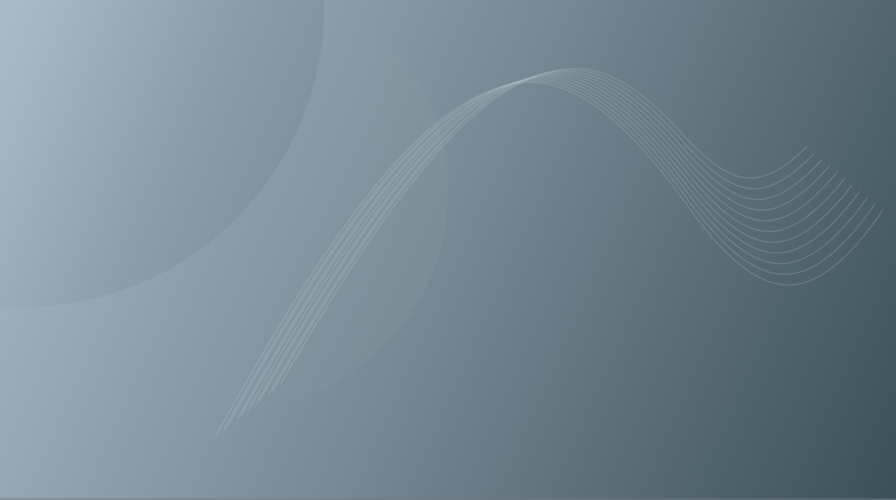
A Shadertoy shader for this background:

```glsl
// A slate-blue diagonal gradient with two translucent discs and a ribbon of
// fine lines. Each line is a chain of cubic Hermite spans whose knots are
// blended between the two border lines of the ribbon.

// Positions are in canvas heights, origin at the lower left.
const vec3 MIST  = vec3(0.668, 0.732, 0.788);
const vec3 SLATE = vec3(0.460, 0.534, 0.582);
const vec3 DEEP  = vec3(0.232, 0.313, 0.343);
const vec2 GRADIENT_AXIS = vec2(0.8, 0.2);

const vec2  BIG_CENTER = vec2(0.0465, 0.988);
const float BIG_RADIUS = 0.602;
const vec3  BIG_TINT = vec3(0.420, 0.505, 0.555);
const float BIG_OPACITY = 0.30;

const vec2  SMALL_CENTER = vec2(0.463, 0.616);
const float SMALL_RADIUS = 0.433;
const vec3  SMALL_TINT = vec3(0.540, 0.610, 0.625);
const float SMALL_OPACITY = 0.24;

const int   LINE_COUNT = 11;
const float LINE_HALF_WIDTH = 0.0013;
const float LINE_OPACITY_LEFT = 0.37;
const float LINE_OPACITY_RIGHT = 0.26;
const float LINE_BUNCHING = 0.03;
const vec3  LINE_COLOR = vec3(0.660, 0.730, 0.755);

const float RIM_HEIGHT = 0.0035;
const vec3  RIM_COLOR = vec3(0.440, 0.480, 0.525);

// Knots hold x, y and slope; A and B are the two border lines.
const vec3 START_A = vec3(0.433, 0.130, 1.80), START_B = vec3(0.560, 0.230, 1.72);
const vec3 CREST_A = vec3(1.063, 0.835, 0.00), CREST_B = vec3(1.151, 0.863, 0.00);
const vec3 FALL_A  = vec3(1.377, 0.586, -1.4), FALL_B  = vec3(1.360, 0.737, -1.1);
const vec3 DIP_A   = vec3(1.577, 0.430, 0.00), DIP_B   = vec3(1.500, 0.644, 0.00);
const vec3 END_A   = vec3(1.765, 0.579, 1.47), END_B   = vec3(1.614, 0.707, 1.00);

vec3 backdrop(vec2 uv) {
    float t = dot(vec2(uv.x, 1.0 - uv.y), GRADIENT_AXIS);
    return t < 0.5 ? mix(MIST, SLATE, t * 2.0) : mix(SLATE, DEEP, t * 2.0 - 1.0);
}

float discCoverage(vec2 p, vec2 center, float radius, float pixel) {
    return clamp(0.5 + (radius - length(p - center)) / pixel, 0.0, 1.0);
}

// Height and slope at x of the cubic from knot a to knot b.
vec2 hermite(vec3 a, vec3 b, float x) {
    float w = b.x - a.x;
    float s = clamp((x - a.x) / w, 0.0, 1.0);
    float rise = b.y - a.y;
    float c2 = 3.0 * rise - w * (2.0 * a.z + b.z);
    float c3 = w * (a.z + b.z) - 2.0 * rise;
    float height = a.y + s * (w * a.z + s * (c2 + s * c3));
    float slope = a.z + s * (2.0 * c2 + 3.0 * s * c3) / w;
    return vec2(height, slope);
}

// Share of the pixel covered by the line at ribbon position k.
float lineCoverage(vec2 p, float k, float pixel) {
    // Neighbouring lines draw together in pairs at the left end
    vec3 start = mix(START_A, START_B, k + LINE_BUNCHING * sin(25.1327 * k));
    vec3 crest = mix(CREST_A, CREST_B, k);
    vec3 fall = mix(FALL_A, FALL_B, k);
    vec3 dip = mix(DIP_A, DIP_B, k);
    vec3 end = mix(END_A, END_B, k);

    vec2 curve = hermite(start, crest, p.x);
    if (p.x > crest.x) curve = hermite(crest, fall, p.x);
    if (p.x > fall.x) curve = hermite(fall, dip, p.x);
    if (p.x > dip.x) curve = hermite(dip, end, p.x);

    float d = (p.y - curve.x) / sqrt(1.0 + curve.y * curve.y);
    float h = 0.5 * pixel;
    float band = clamp(d + LINE_HALF_WIDTH, -h, h) - clamp(d - LINE_HALF_WIDTH, -h, h);
    float ends = min(p.x - start.x, end.x - p.x);
    return band / pixel * clamp(0.5 + ends / pixel, 0.0, 1.0);
}

void mainImage(out vec4 fragColor, in vec2 fragCoord) {
    float pixel = 1.0 / iResolution.y;
    vec2 p = fragCoord * pixel;
    vec3 color = backdrop(fragCoord / iResolution.xy);

    // Small disc, fading out to its left, hidden behind the big one
    float big = discCoverage(p, BIG_CENTER, BIG_RADIUS, pixel);
    float small = discCoverage(p, SMALL_CENTER, SMALL_RADIUS, pixel) * (1.0 - big);
    color = mix(color, SMALL_TINT, small * SMALL_OPACITY * smoothstep(0.4, 0.9, p.x));

    // Big disc, darkening away from the upper left corner
    float shade = smoothstep(0.0, 0.75, p.x + 0.35 * (1.0 - p.y));
    color = mix(color, BIG_TINT, big * BIG_OPACITY * shade);

    // Ribbon of lines
    float opacity = mix(LINE_OPACITY_LEFT, LINE_OPACITY_RIGHT, smoothstep(0.7, 1.2, p.x));
    for (int i = 0; i < LINE_COUNT; i++) {
        float k = float(i) / float(LINE_COUNT - 1);
        color = mix(color, LINE_COLOR, opacity * lineCoverage(p, k, pixel));
    }

    // Faint rim along the bottom
    float rim = clamp(0.5 + (RIM_HEIGHT - p.y) / pixel, 0.0, 1.0);
    color = mix(color, RIM_COLOR, 0.5 * rim);

    fragColor = vec4(color, 1.0);
}
```
